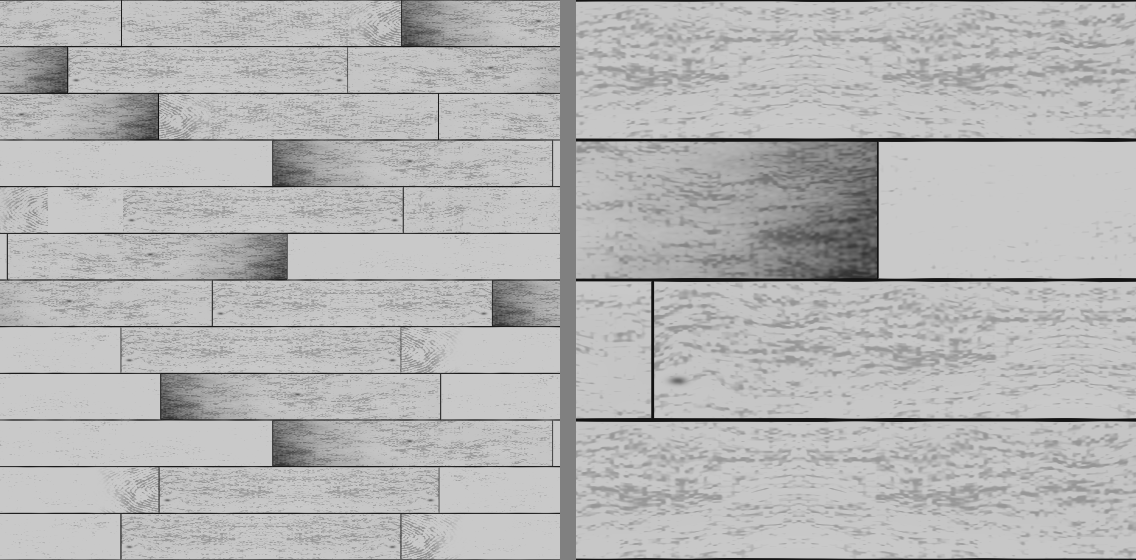
Left: the whole. Right: its middle third, enlarged.
Reproduce this texture procedurally as a Shadertoy shader.

```glsl
#define ROWS 12.0
#define PLANKS 2.0
#define ASPECT 6.0
#define SEAM_HALF_WIDTH 0.00095
#define INK_STRENGTH 0.5
#define BASE_COLOR vec3(0.787)
#define INK_COLOR vec3(0.42)
#define STAIN_COLOR vec3(0.16)
#define SEAM_COLOR vec3(0.07)

// Plank kinds; a negative kind is mirrored end to end
const float PLAIN = 0.0, STAINED = 1.0, WHORLED = 2.0, CLEAN = 3.0, CLEAN_WHORL = 4.0, SPLICED = 5.0;

// Per row from the bottom: first joint, kind of first plank, kind of second
const vec3 LAYOUT[12] = vec3[12](
    vec3(0.216, PLAIN, CLEAN_WHORL), vec3(0.284, PLAIN, -CLEAN_WHORL),
    vec3(0.487, STAINED, CLEAN), vec3(0.287, STAINED, CLEAN),
    vec3(0.216, PLAIN, CLEAN_WHORL), vec3(0.379, PLAIN, STAINED),
    vec3(0.013, -STAINED, -CLEAN), vec3(0.220, PLAIN, SPLICED),
    vec3(0.487, STAINED, CLEAN), vec3(0.283, WHORLED, -STAINED),
    vec3(0.121, PLAIN, -STAINED), vec3(0.217, -WHORLED, STAINED));

float hash(vec2 p) {
    return fract(sin(dot(p, vec2(127.1, 311.7))) * 43758.5);
}

float noise(vec2 p) {
    vec2 i = floor(p), f = fract(p);
    f = f * f * (3.0 - 2.0 * f);
    return mix(mix(hash(i), hash(i + vec2(1, 0)), f.x),
               mix(hash(i + vec2(0, 1)), hash(i + vec2(1, 1)), f.x), f.y);
}

// Wavy streaks broken up by fine pores; p is in plank heights
float grain(vec2 p) {
    p.y += 0.16 * (noise(p * vec2(1.1, 2.0)) - 0.5) + 0.05 * noise(p * vec2(5.0, 4.0));
    float streak = noise(p * vec2(5.0, 30.0));
    float pores = noise(p * vec2(30.0, 56.0) + 7.0);
    float patches = noise(p * vec2(1.0, 4.0) + 31.0);
    return 0.48 * streak + 0.52 * pores + 0.3 * (patches - 0.5);
}

float ink(float value) {
    return smoothstep(0.47, 0.92, value);
}

float spot(vec2 p, vec2 center) {
    vec2 d = (p - center) * vec2(17, 38);
    return exp(-dot(d, d));
}

vec3 plank(float kind, vec2 uv) {
    if (kind < 0.0) uv.x = 1.0 - uv.x;
    kind = abs(kind);
    vec2 p = uv * vec2(ASPECT, 1.0);
    vec2 q = p;
    bool plain = kind == PLAIN, stained = kind == STAINED, spliced = kind == SPLICED;
    bool clean = kind == CLEAN || kind == CLEAN_WHORL;

    // Plain planks are symmetric and bulge around the middle
    if (plain) {
        q.x = abs(uv.x - 0.5) * ASPECT;
        q.y = 0.5 + (q.y - 0.5) * (1.0 + 0.3 * exp(-0.6 * q.x * q.x));
    }
    vec2 seed = vec2(kind * 17.0, kind * 5.0);

    // Clean wood keeps only a few flecks near its upper edge
    float bias = plain ? 0.02 - 0.12 * smoothstep(0.2, 0.5, abs(uv.y - 0.5)) : 0.0;
    float fleckCenter = kind == CLEAN ? 0.37 : 0.9;
    float flecks = exp(-pow((uv.x - fleckCenter) / 0.12, 2.0)) * smoothstep(0.4, 1.0, uv.y);
    float bare = clean ? 1.0 : spliced ? smoothstep(0.7, 0.74, uv.x) : 0.0;
    bias -= bare * mix(0.24, -0.08, flecks);

    // Wide mottled stain spreading from the lower corner of one end
    float stain = 0.0;
    if (stained) {
        float reach = p.x + 0.5 * (noise(p * vec2(1.8, 6.0)) - 0.5);
        stain = exp(-1.1 * pow(max(reach, 0.0), 1.2)) * mix(1.0, 0.55, uv.y);
        bias += 0.12 * stain;
    }
    float value = grain(q + seed);
    float mark = ink(value + bias);

    // Growth rings nested in long arches around the end of a plank
    if (kind == WHORLED || kind == CLEAN_WHORL || spliced) {
        vec2 w = vec2(spliced ? 0.73 * ASPECT - p.x : p.x, (p.y - 0.5) * 1.9);
        w.y += 0.12 * (noise(p * 4.0) - 0.5);
        float radius = mix(length(w), w.x + abs(w.y), 0.4);
        float fade = step(0.0, w.x) * (1.0 - smoothstep(0.7, 1.5, w.x + 0.3 * noise(p * 5.0)));
        float broken = 0.5 * noise(p * vec2(28.0, 40.0)) + 0.5 * noise(p * 9.0 + 5.0);
        float rings = broken + 0.16 * sin(radius * 62.0 + 3.0 * noise(p * 6.0));
        mark = mix(mark, 1.15 * ink(rings + 0.05), fade);
    }

    // Fine marks over a faint broad haze
    float haze = (1.0 - bare) * 0.06 * noise(q * vec2(0.8, 3.0) + seed);
    vec3 color = mix(BASE_COLOR, INK_COLOR, INK_STRENGTH * mark + haze);
    float speckle = noise(p * vec2(24.0, 48.0) + 11.0);
    float depth = stain * (0.5 + 0.5 * value + 0.25 * speckle);
    color = mix(color, STAIN_COLOR, clamp(depth, 0.0, 0.9));

    // Small knots
    float knot = plain ? spot(vec2(q.x, p.y), vec2(2.82, 0.28))
               : stained ? spot(p, vec2(2.94, 0.55)) : 0.0;
    return mix(color, STAIN_COLOR, 0.6 * knot);
}

void mainImage(out vec4 fragColor, in vec2 fragCoord) {
    vec2 uv = fragCoord / iResolution.xy;
    float pixel = 1.0 / min(iResolution.x, iResolution.y);
    float row = min(floor(uv.y * ROWS), ROWS - 1.0);
    vec3 rowLayout = LAYOUT[int(row)];
    float along = (uv.x - rowLayout.x) * PLANKS;
    float kind = mod(floor(along), PLANKS) < 0.5 ? rowLayout.y : rowLayout.z;
    vec3 color = plank(kind, vec2(fract(along), fract(uv.y * ROWS)));

    // Seams between rows and joints between planks, slightly uneven
    float joint = mod(floor(along + 0.5), PLANKS);
    float rowSeam = abs(fract(uv.y * ROWS + 0.5) - 0.5) / ROWS;
    float endSeam = abs(fract(along + 0.5) - 0.5) / PLANKS;
    if (rowLayout.z == SPLICED && joint < 0.5) endSeam = 1.0;
    rowSeam -= 0.0004 * (noise(vec2(uv.x * 40.0, floor(uv.y * ROWS + 0.5))) - 0.5);
    endSeam += 0.0005 * hash(vec2(row, joint));
    float seam = 1.0 - smoothstep(-0.6 * pixel, 0.6 * pixel, min(rowSeam, endSeam) - SEAM_HALF_WIDTH);
    fragColor = vec4(mix(color, SEAM_COLOR, seam), 1.0);
}
```
